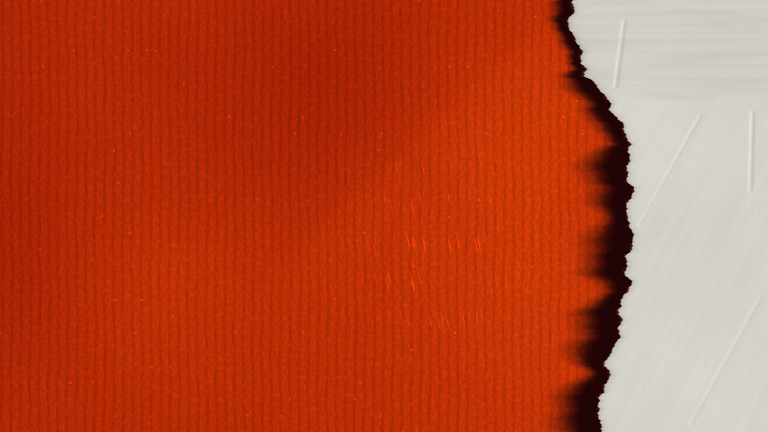
Reproduce this texture procedurally as a WebGL 1 fragment shader.

```glsl
precision highp float;
uniform vec2 u_resolution;

const vec3 DEEP_RED = vec3(0.61, 0.105, 0.015);
const vec3 ORANGE = vec3(0.81, 0.225, 0.025);
const vec3 SCORCH = vec3(0.36, 0.09, 0.03);
const vec3 CHAR = vec3(0.13, 0.015, 0.02);
const vec3 FIBRE = vec3(0.40, 0.15, 0.08);
const vec3 PLASTER = vec3(0.85, 0.84, 0.81);
const vec3 PLASTER_DIM = vec3(0.78, 0.77, 0.73);
const float RIB_SPACING = 0.0215;
const float RIB_DEPTH = 0.13;
const float GRAIN_DEPTH = 0.16;
const float TAU = 6.2831853;

vec2 hash2(vec2 p) {
  vec3 q = fract(p.xyx * vec3(0.1031, 0.103, 0.0973));
  q += dot(q, q.yzx + 33.33);
  return fract((q.xx + q.yz) * q.zy);
}

// Distance to the nearest scattered point, and a random value of its cell
vec2 cells(vec2 p) {
  vec2 base = floor(p);
  vec2 best = vec2(8.0, 0.0);
  for (int j = -1; j <= 1; j++) {
    for (int i = -1; i <= 1; i++) {
      vec2 id = base + vec2(float(i), float(j));
      vec2 h = hash2(id);
      float d = length(id + h - p);
      if (d < best.x) best = vec2(d, h.y);
    }
  }
  return best;
}

float waves(vec2 p) {
  float sum = 0.0;
  float amp = 0.5;
  for (int i = 0; i < 4; i++) {
    sum += amp * sin(p.x + 1.7 * sin(p.y)) * cos(p.y * 0.9 + sin(p.x * 0.7));
    p = mat2(1.5, 1.1, -1.1, 1.5) * p + 2.3;
    amp *= 0.55;
  }
  return sum;
}

float blob(vec2 p, vec2 center, vec2 size) {
  vec2 d = (p - center) / size;
  return exp(-dot(d, d));
}

float segment(vec2 p, vec2 a, vec2 b) {
  vec2 ab = b - a;
  return length(p - a - ab * clamp(dot(p - a, ab) / dot(ab, ab), 0.0, 1.0));
}

// Raised stroke: lit on the left, shaded on the right
float ridge(vec2 p, vec2 a, vec2 b, float width) {
  return exp(-pow(segment(p + vec2(width, 0.0), a, b) / width, 2.0))
       - exp(-pow(segment(p - vec2(width, 0.0), a, b) / width, 2.0));
}

float tornEdge(float y) {
  float x = 1.389 + 0.07 * smoothstep(0.0, 0.42, y) - 0.135 * smoothstep(0.62, 0.95, y);
  x += 0.016 * exp(-pow((y - 0.72) / 0.022, 2.0));
  x += 0.006 * sin(y * 57.0 + 1.4) + 0.004 * sin(y * 119.0 + 2.0 * sin(y * 31.0));
  x += 0.012 * (cells(vec2(y * 42.0, 3.5)).x - 0.5);
  return x + 0.006 * (cells(vec2(y * 120.0, 9.5)).x - 0.5);
}

vec3 paper(vec2 p) {
  float tone = 0.48 + 0.13 * waves(p * 4.0 + 1.0);
  tone += 0.38 * blob(p, vec2(1.22, 0.48), vec2(0.28, 0.5));
  tone += 0.16 * blob(p, vec2(0.38, 0.42), vec2(0.22, 0.35));
  tone -= 0.24 * blob(p, vec2(0.68, 0.82), vec2(0.4, 0.28));
  tone -= 0.2 * blob(p, vec2(0.0, 0.5), vec2(0.14, 0.6));
  tone += 0.1 * smoothstep(-0.03, 0.03, 0.375 + 0.9 * (p.x - 0.625) - p.y) * smoothstep(0.55, 0.75, p.x);
  vec3 color = mix(DEEP_RED, ORANGE, clamp(tone, 0.0, 1.0));

  // Laid ribs, bent and worn unevenly
  float bend = 0.5 * sin(p.y * 13.0 + p.x * 9.0) + 0.35 * sin(p.y * 43.0 + p.x * 31.0);
  float rib = sin(TAU * p.x / RIB_SPACING + bend);
  float wear = 0.45 + 0.8 * cells(p * vec2(45.0, 18.0)).x;
  float light = -RIB_DEPTH * wear * (pow(0.5 + 0.5 * rib, 3.0) - 0.3);

  // Pitted grain and fine slanted scratches
  light += GRAIN_DEPTH * (cells(p * vec2(150.0, 95.0)).x - 0.48);
  vec2 slant = vec2(p.x + 0.18 * p.y, p.y);
  vec2 scratch = cells(slant * vec2(110.0, 11.0));
  float zone = blob(p, vec2(1.02, 0.42), vec2(0.16, 0.24));
  light += 0.35 * zone * step(0.72, scratch.y) * smoothstep(0.28, 0.05, scratch.x);
  vec2 fleck = cells(p * 26.0);
  light += 0.35 * step(0.93, fleck.y) * smoothstep(0.09, 0.03, fleck.x);
  return color * (1.0 + light);
}

vec3 plaster(vec2 p) {
  float upper = smoothstep(0.765, 0.785, p.y + 0.008 * sin(p.x * 21.0));
  float across = cells(p * vec2(3.0, 65.0) + 4.0).x;
  float along = cells(vec2(p.x - 0.5 * p.y, p.y * 0.1) * vec2(42.0, 22.0)).x;
  float shade = mix(0.12 + 0.3 * along, 0.3 + 0.5 * across, upper);
  shade += 0.25 * waves(p * 6.0) + 0.18 * (cells(p * 120.0).x - 0.5);
  float relief = ridge(p, vec2(1.425, 0.80), vec2(1.445, 0.95), 0.004);
  relief += ridge(p, vec2(1.737, 0.56), vec2(1.742, 0.74), 0.004);
  relief += 0.7 * ridge(p, vec2(1.48, 0.48), vec2(1.62, 0.73), 0.0035) * (0.4 + along);
  relief += 0.4 * ridge(p, vec2(1.60, 0.02), vec2(1.76, 0.31), 0.004);
  return mix(PLASTER, PLASTER_DIM, clamp(shade, 0.0, 1.0)) + 0.06 * relief;
}

void main() {
  vec2 p = gl_FragCoord.xy / u_resolution.y;
  float pixel = 1.0 / u_resolution.y;
  float inside = tornEdge(p.y) - p.x;

  // Burn spreads wider toward the lower half
  float burn = mix(0.06, 0.026, smoothstep(0.55, 0.95, p.y));
  burn *= 1.0 + 0.22 * sin(p.y * 34.0) + 0.15 * sin(p.y * 71.0 + 1.0);
  vec3 sheet = paper(p);
  sheet = mix(sheet, SCORCH * (0.8 + 0.4 * cells(p * 90.0).x), 0.85 * smoothstep(burn * 2.0, burn * 0.8, inside));
  sheet = mix(sheet, CHAR, smoothstep(burn * 1.3, burn * 0.55, inside));
  float rim = smoothstep(0.009, 0.001, inside) * smoothstep(0.35, 0.7, cells(p * 75.0).x);
  sheet = mix(sheet, FIBRE, 0.6 * rim);

  vec3 wall = plaster(p) * (1.0 - 0.16 * exp(-max(-inside, 0.0) / 0.007));
  gl_FragColor = vec4(mix(wall, sheet, smoothstep(-pixel, pixel, inside)), 1.0);
}
```
